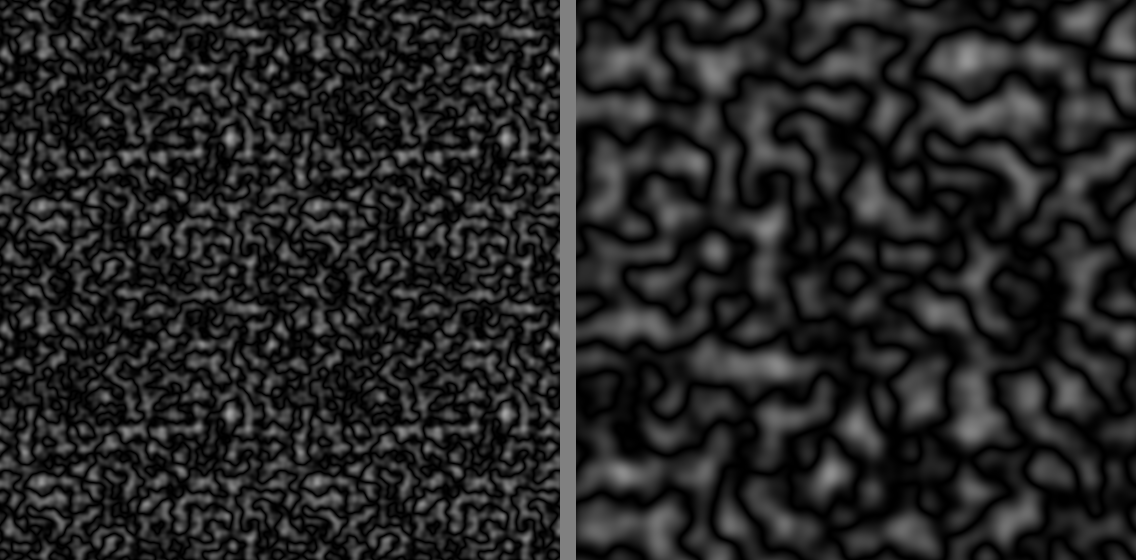
Left, the full canvas; right, a detail of the centre.
Write a three.js fragment shader that draws this texture.

```glsl
varying vec2 vUv;

const float REPEATS = 2.032;      // tiles across and down
const float CELLS = 16.0;         // noise cells along one tile
const float DETAIL = 0.35;        // weight of the finer layer
const float CREASE_WIDTH = 0.03;  // rounding of the dark valleys
const float BRIGHTNESS = 0.88;
const vec3 SILVER = vec3(1.0);

float hash(vec2 p, float seed) {
  vec3 q = fract(vec3(p.xyx + seed) * vec3(0.1031, 0.1030, 0.0973));
  q += dot(q, q.yzx + 33.33);
  return fract((q.x + q.y) * q.z);
}

// Slope contribution of one lattice corner, wrapped at the tile border
float cornerSlope(vec2 cell, vec2 offset, float period, float seed) {
  float angle = 6.28319 * hash(mod(cell, period), seed);
  return dot(vec2(cos(angle), sin(angle)), offset);
}

// Seamless gradient noise, signed around zero
float tiledNoise(vec2 p, float period, float seed) {
  vec2 cell = floor(p);
  vec2 f = p - cell;
  vec2 fade = f * f * f * (f * (f * 6.0 - 15.0) + 10.0);
  vec2 right = vec2(1.0, 0.0);
  vec2 up = vec2(0.0, 1.0);
  float low = mix(cornerSlope(cell, f, period, seed),
                  cornerSlope(cell + right, f - right, period, seed), fade.x);
  float high = mix(cornerSlope(cell + up, f - up, period, seed),
                   cornerSlope(cell + 1.0, f - 1.0, period, seed), fade.x);
  return mix(low, high, fade.y);
}

// Absolute value with a rounded bottom
float softAbs(float x, float width) {
  return sqrt(x * x + width * width) - width;
}

// Two layers folded at zero into bright blobs and dark creases
float foldedNoise(vec2 tile, float cells, float detail) {
  float coarse = tiledNoise(tile * cells, cells, 17.0);
  float fine = tiledNoise(tile * cells * 2.0, cells * 2.0, 71.0);
  return softAbs(coarse + detail * fine, CREASE_WIDTH);
}

void main() {
  vec2 tile = fract(vUv * REPEATS);
  float glow = foldedNoise(tile, CELLS, DETAIL) * BRIGHTNESS;
  gl_FragColor = vec4(SILVER * clamp(glow, 0.0, 1.0), 1.0);
}
```
